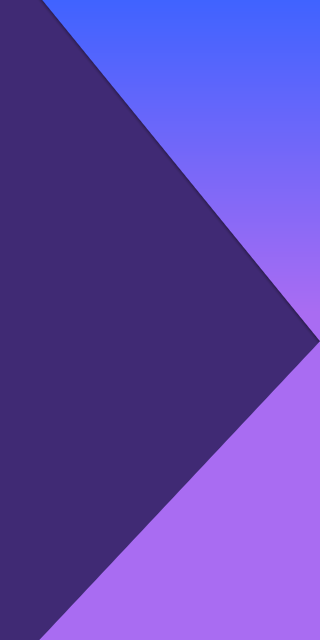
This background is drawn by a WebGL 1 fragment shader. Its source:

```glsl
precision highp float;
// Dark violet arrowhead over a blue-to-purple gradient and a flat purple corner.

uniform vec2 u_resolution;

// Canvas units: height is 1, width is 0.5, origin at the lower left.
const vec2 CANVAS = vec2(0.5, 1.0);
const vec2 TOP_CORNER = vec2(0.0660, 1.0);
const vec2 TIP = vec2(0.5, 0.4668);
const vec2 BOTTOM_CORNER = vec2(0.0615, 0.0);

const vec3 VIOLET = vec3(0.251, 0.165, 0.455);
const vec3 BLUE = vec3(0.250, 0.388, 1.0);
const vec3 PURPLE = vec3(0.663, 0.424, 0.949);

const float GRADIENT_END = 0.512;
const float SHADOW_WIDTH = 0.0075;
const float SHADOW_STRENGTH = 0.34;

// Signed distance to the line a-b, positive on its left side.
float lineDistance(vec2 p, vec2 a, vec2 b) {
  vec2 along = normalize(b - a);
  return dot(p - a, vec2(-along.y, along.x));
}

// Antialiased coverage of the side where the distance is positive.
float coverage(float distance, float pixel) {
  return clamp(distance / pixel + 0.5, 0.0, 1.0);
}

void main() {
  vec2 p = gl_FragCoord.xy / u_resolution * CANVAS;
  float pixel = 1.0 / u_resolution.y;

  float upperEdge = lineDistance(p, TIP, BOTTOM_CORNER);
  float lowerSide = coverage(upperEdge, pixel);
  float gradientEdge = lineDistance(p, TOP_CORNER, TIP);
  float gradientSide = coverage(gradientEdge, pixel);

  // Soft shadow that the gradient panel casts on the arrowhead.
  float falloff = clamp(1.0 + gradientEdge / SHADOW_WIDTH, 0.0, 1.0);
  vec3 color = VIOLET * (1.0 - SHADOW_STRENGTH * falloff * falloff);

  // Flat lower corner, then the vertical gradient above the tip.
  color = mix(color, PURPLE, lowerSide);
  vec3 gradient = mix(PURPLE, BLUE, smoothstep(0.0, 1.0, 0.0) +
    clamp((p.y - GRADIENT_END) / (1.0 - GRADIENT_END), 0.0, 1.0));
  color = mix(color, gradient, gradientSide);

  gl_FragColor = vec4(color, 1.0);
}
```
